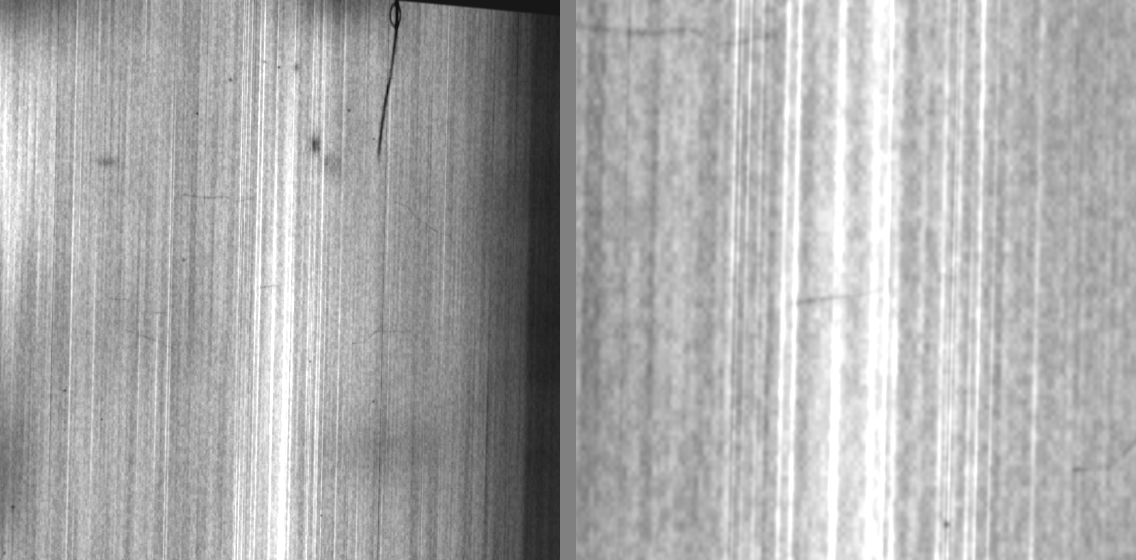
Left: the whole. Right: its middle third, enlarged.
Write a Shadertoy shader that draws this texture.

```glsl
const float TILT = 0.021;          // sideways lean of the grain over the full height
const float BASE_TONE = 0.655;
const float RIDGE_X = 0.511;       // bright reflection line
const float STREAK_CONTRAST = 0.20;
const float GRAIN_CONTRAST = 0.12;
const int SCRATCH_COUNT = 44;
const int CLUSTERED_SCRATCHES = 16;
const int SPECK_COUNT = 14;
const int HAIR_COUNT = 7;

float hash(vec2 p) {
    vec3 q = fract(vec3(p.xyx) * 0.1031);
    q += dot(q, q.yzx + 33.33);
    return fract((q.x + q.y) * q.z);
}

float noise(vec2 p) {
    vec2 cell = floor(p), f = fract(p);
    f = f * f * (3.0 - 2.0 * f);
    return mix(mix(hash(cell), hash(cell + vec2(1, 0)), f.x),
               mix(hash(cell + vec2(0, 1)), hash(cell + vec2(1, 1)), f.x), f.y);
}

float fbm(vec2 p) {
    float sum = 0.0, weight = 0.5;
    for (int i = 0; i < 4; i++) {
        sum += weight * noise(p);
        p = p * 2.03 + 17.1;
        weight *= 0.5;
    }
    return sum / 0.9375;
}

float bell(float d, float width) {
    return exp(-d * d / (width * width));
}

float blob(vec2 p, vec2 center, vec2 size) {
    vec2 d = (p - center) / size;
    return exp(-dot(d, d));
}

float segmentDistance(vec2 p, vec2 a, vec2 b) {
    vec2 d = b - a;
    return length(p - a - d * clamp(dot(p - a, d) / dot(d, d), 0.0, 1.0));
}

// Broad light falling over the sheet
float lighting(vec2 p, float s) {
    float tone = BASE_TONE + 0.12 * (fbm(p * vec2(4.0, 5.0) + 3.0) - 0.5);
    tone -= 0.11 * smoothstep(0.58, 0.82, p.x) + 0.34 * smoothstep(0.78, 0.99, p.x);
    tone -= 0.05 * smoothstep(0.935, 0.95, s);
    tone += 0.13 * bell(s - 0.50, 0.085) * (1.0 - 0.5 * smoothstep(0.6, 1.0, p.y));
    tone += 0.20 * blob(p, vec2(0.01, 0.71), vec2(0.09, 0.20));
    tone -= 0.24 * blob(p, vec2(0.0, 0.17), vec2(0.06, 0.14));
    tone -= 0.34 * blob(p, vec2(0.02, 1.02), vec2(0.20, 0.09));
    tone -= 0.32 * blob(p, vec2(0.60, 1.02), vec2(0.12, 0.07));
    tone -= 0.10 * blob(p, vec2(0.68, 0.20), vec2(0.12, 0.06));
    return tone;
}

// Brushed lines at several widths, fading slowly along their length
float streaks(vec2 p, float s) {
    float sum = 0.30 * (noise(vec2(s * 45.0, p.y * 1.2)) - 0.5);
    sum += 0.55 * (noise(vec2(s * 130.0 + 9.0, p.y * 2.0)) - 0.5);
    sum += 0.60 * (noise(vec2(s * 280.0 + 31.0, p.y * 4.0)) - 0.5);
    return sum;
}

// Thin bright and dark lines running the full height
float scratches(vec2 p, float s) {
    float sum = 0.0;
    for (int i = 0; i < SCRATCH_COUNT; i++) {
        float id = float(i);
        bool clustered = i < CLUSTERED_SCRATCHES;
        float pick = hash(vec2(id, 4.7));
        float x = clustered ? 0.42 + 0.19 * pick : 0.96 * pick;
        float width = mix(0.0010, 0.0021, hash(vec2(id, 8.3)));
        float fade = smoothstep(0.25, 0.75, noise(vec2(id * 7.3, p.y * 3.0)));
        float beads = 0.55 + 0.45 * noise(vec2(id * 5.1, p.y * 60.0));
        float strength = clustered ? 0.26 : (i % 3 == 0 ? -0.16 : 0.20);
        sum += strength * (0.25 + 0.75 * fade) * beads * bell(s - x, width);
    }
    return sum;
}

// Specks and faint slanted hairs
float marks(vec2 p) {
    float sum = 0.0;
    for (int i = 0; i < SPECK_COUNT; i++) {
        float id = float(i);
        vec2 center = vec2(hash(vec2(id, 21.0)) * 0.75, hash(vec2(id, 37.0)));
        float radius = mix(0.0018, 0.0042, hash(vec2(id, 53.0)));
        sum += 0.30 * blob(p, center, vec2(radius));
    }
    for (int i = 0; i < HAIR_COUNT; i++) {
        float id = float(i);
        vec2 a = vec2(hash(vec2(id, 61.0)) * 0.7, 0.3 + 0.55 * hash(vec2(id, 73.0)));
        vec2 b = a + vec2(0.11, 0.14 * (hash(vec2(id, 87.0)) - 0.6));
        vec2 bent = p + 0.018 * (vec2(noise(p * 40.0), noise(p * 40.0 + 50.0)) - 0.5);
        sum += 0.13 * noise(p * 70.0) * bell(segmentDistance(bent, a, b), 0.0025);
    }
    return sum;
}

// Long crack with a small loop at its head, and two smudges
float damage(vec2 p) {
    float x = mix(0.673, 0.708, smoothstep(0.68, 0.98, p.y)) + 0.004 * (noise(vec2(p.y * 28.0, 2.0)) - 0.5);
    float crack = 0.42 * bell(p.x - x, 0.0032) * smoothstep(0.70, 0.74, p.y);
    float ring = abs(length((p - vec2(0.706, 0.973)) * vec2(1.0, 0.45)) - 0.009);
    float smudge = 0.42 * blob(p, vec2(0.563, 0.742), vec2(0.010, 0.019));
    smudge += 0.20 * blob(p, vec2(0.589, 0.705), vec2(0.020, 0.022));
    smudge += 0.20 * blob(p, vec2(0.192, 0.711), vec2(0.018, 0.009));
    smudge += 0.32 * blob(p, vec2(0.529, 0.879), vec2(0.006, 0.009));
    return crack + 0.30 * bell(ring, 0.002) + smudge * (0.7 + 0.5 * noise(p * 90.0));
}

void mainImage(out vec4 fragColor, in vec2 fragCoord) {
    vec2 p = fragCoord / iResolution.xy;
    float s = p.x - TILT * (p.y - 0.5);

    float tone = lighting(p, s);
    float gain = clamp(tone * 1.5, 0.2, 1.1);
    float grain = noise(p * vec2(260.0, 150.0)) + 0.6 * noise(p * vec2(400.0, 330.0)) - 0.8;
    float leftShine = 1.0 + 0.8 * blob(p, vec2(0.02, 0.7), vec2(0.08, 0.22));
    tone += gain * (STREAK_CONTRAST * leftShine * streaks(p, s) + GRAIN_CONTRAST * grain + scratches(p, s));
    tone += 0.25 * bell(s - RIDGE_X, 0.0065) * (1.0 - 0.5 * smoothstep(0.55, 1.0, p.y));
    tone -= gain * marks(p) + damage(p);

    // Dark gap above the sloping top edge
    float edge = 1.0 - 0.095 * (p.x - 0.70);
    float gap = smoothstep(-0.003, 0.003, p.y - edge) * smoothstep(0.69, 0.71, p.x);
    tone = mix(tone, 0.09, gap);

    fragColor = vec4(vec3(clamp(tone, 0.07, 1.0)), 1.0);
}
```
